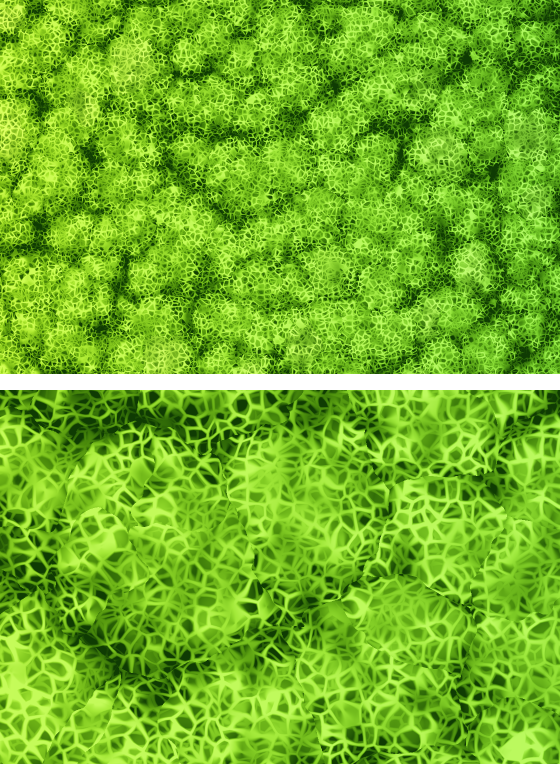
Top, the full canvas; bottom, a detail of the centre.
This texture is drawn by a Shadertoy shader. Its source:

```glsl
// A bed of bright green reindeer moss seen from above. Jittered paraboloid
// mounds and lobes give the relief and shadowed gaps; broken cellular webs
// on the mounds give the fine forked branches with small dark holes.

const float MOUND_SCALE = 9.2;    // mounds per canvas height
const float LOBE_SCALE = 23.0;    // small lobes on the mounds
const float TUFT_SCALE = 36.0;    // loose tufts and pockets
const float WEB_SCALE = 68.0;     // branch meshes per canvas height
const float FORESHORTEN = 0.7;    // tightening of the web at mound rims
const vec2 TO_LIGHT = vec2(-0.012, 0.024);
const float BASE_TONE = 0.19;
const float DEPTH_TONE = 0.50;
const float SLOPE_TONE = 0.30;
const float LOBE_TONE = 0.26;
const float TUFT_TONE = 0.22;
const float WEB_TONE = 0.95;
const float WEB_MEAN = 0.45;
const float FRAY = 0.35;          // how far branches reach over the gaps
const int SAMPLES = 2;            // per axis, for smooth edges

const vec3 GAP    = vec3(0.06, 0.23, 0.01);
const vec3 SHADE  = vec3(0.19, 0.42, 0.03);
const vec3 DEEP   = vec3(0.30, 0.56, 0.05);
const vec3 LEAF   = vec3(0.41, 0.69, 0.09);
const vec3 BRIGHT = vec3(0.51, 0.80, 0.14);
const vec3 LIT    = vec3(0.63, 0.91, 0.22);
const vec3 TIP    = vec3(0.75, 0.98, 0.36);

vec2 hash22(vec2 p) {
    vec3 q = fract(p.xyx * vec3(0.1031, 0.1030, 0.0973));
    q += dot(q, q.yzx + 33.33);
    return fract((q.xx + q.yz) * q.zy);
}

vec2 noise2(vec2 p) {
    vec2 i = floor(p), f = fract(p);
    f = f * f * (3.0 - 2.0 * f);
    return mix(mix(hash22(i), hash22(i + vec2(1, 0)), f.x),
               mix(hash22(i + vec2(0, 1)), hash22(i + vec2(1, 1)), f.x), f.y);
}

// Height of the topmost mound, with its seed and the position within it.
float mounds(vec2 p, out vec2 seed, out vec2 local) {
    vec2 cell = floor(p);
    float top = -9.0;
    for (int y = -1; y <= 1; y++)
    for (int x = -1; x <= 1; x++) {
        vec2 id = cell + vec2(x, y);
        vec2 traits = hash22(id + 71.7);
        float radius = mix(0.58, 0.95, traits.x);
        vec2 stretch = mix(vec2(0.85, 1.15), vec2(1.15, 0.85), traits.y);
        vec2 q = (p - id - hash22(id)) * stretch / radius;
        float height = 1.0 - dot(q, q) + 0.35 * (traits.y - 0.5);
        if (height > top) {
            top = height;
            seed = traits;
            local = q;
        }
    }
    return top;
}

// Branch mesh: bright along cell borders, cells filled to random degrees.
float web(vec2 p) {
    vec2 cell = floor(p);
    float nearest = 9.0, second = 9.0, fill = 0.0;
    for (int y = -1; y <= 1; y++)
    for (int x = -1; x <= 1; x++) {
        vec2 id = cell + vec2(x, y);
        vec2 h = hash22(id);
        float d = length(id + h - p);
        if (d < nearest) {
            second = nearest;
            nearest = d;
            fill = fract(h.x * 7.0 + h.y * 13.0);
        } else second = min(second, d);
    }
    float branch = 1.0 - smoothstep(0.06, 0.42, second - nearest);
    return mix(0.5 * fill * fill, 1.0, branch);
}

vec3 ramp(float tone) {
    float t = tone * 5.0;
    vec3 c = mix(GAP, SHADE, clamp(t, 0.0, 1.0));
    c = mix(c, DEEP, clamp(t - 1.0, 0.0, 1.0));
    c = mix(c, LEAF, clamp(t - 2.0, 0.0, 1.0));
    c = mix(c, BRIGHT, clamp(t - 3.0, 0.0, 1.0));
    c = mix(c, LIT, clamp(t - 4.0, 0.0, 1.0));
    return mix(c, TIP, clamp((t - 5.0) * 0.7, 0.0, 1.0));
}

vec3 moss(vec2 p, vec2 uv) {
    // Frayed outlines
    vec2 w = p + 0.030 * (noise2(p * 22.0) - 0.5) + 0.010 * (noise2(p * 75.0) - 0.5);

    // Relief, lit from above left
    vec2 seed, local, unusedSeed, unusedLocal;
    float height = mounds(w * MOUND_SCALE, seed, local);
    float towardLight = mounds((w + TO_LIGHT) * MOUND_SCALE, unusedSeed, unusedLocal);
    float lobe = mounds(w * LOBE_SCALE + 5.3, unusedSeed, unusedLocal);
    float tuft = noise2(p * TUFT_SCALE + 3.1).x - 0.5;

    // Front and back layers of branches, the front one broken into forks
    vec2 q = p * WEB_SCALE + FORESHORTEN * local * min(dot(local, local), 1.0) + seed * 37.0;
    q += 0.6 * (noise2(q * 0.8) - 0.5);
    float front = web(q) * mix(0.35, 1.25, noise2(q * 0.65 + 9.0).x);
    float back = 0.5 * web(q * 1.2 + 17.0);
    float branches = max(front, back) - WEB_MEAN;

    float depth = smoothstep(-0.1, 1.0, height + FRAY * branches);
    float side = 0.5 - uv.x;
    float tone = BASE_TONE + DEPTH_TONE * depth
        + SLOPE_TONE * clamp(height - towardLight, -0.6, 0.6)
        + LOBE_TONE * (clamp(lobe, 0.0, 1.1) - 0.7)
        + TUFT_TONE * tuft + WEB_TONE * branches
        + 0.10 * (seed.x - 0.5) + 0.12 * side - 0.06 * (uv.y - 0.5);

    // Yellower at left, cooler at right, a few pale tufts
    float lit = clamp(tone, 0.0, 1.0);
    vec3 color = ramp(tone) + vec3(0.13, 0.02, -0.07) * side * lit;
    float pale = smoothstep(0.86, 0.97, seed.y) * smoothstep(1.0, 0.2, length(local));
    return color + vec3(0.06, 0.01, 0.07) * pale * lit;
}

void mainImage(out vec4 fragColor, in vec2 fragCoord) {
    vec3 sum = vec3(0.0);
    for (int y = 0; y < SAMPLES; y++)
    for (int x = 0; x < SAMPLES; x++) {
        vec2 point = fragCoord + (vec2(x, y) + 0.5) / float(SAMPLES) - 0.5;
        sum += moss(point / iResolution.y, point / iResolution.xy);
    }
    fragColor = vec4(clamp(sum / float(SAMPLES * SAMPLES), 0.0, 1.0), 1.0);
}
```
